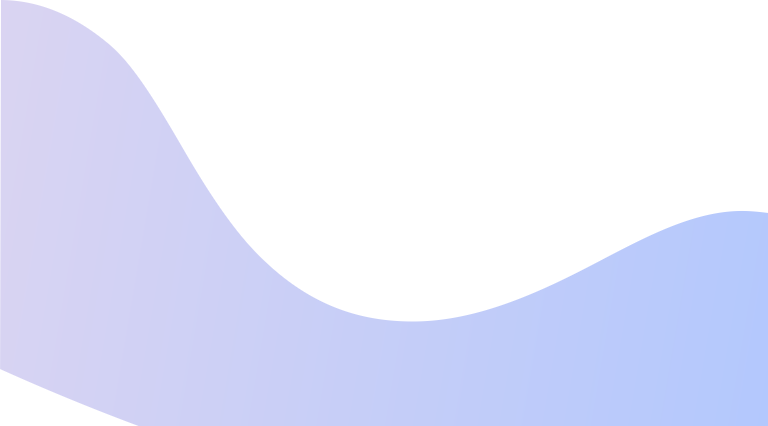
A WebGL 1 fragment shader for this background:

```glsl
precision highp float;
// A soft lavender-to-blue wave sweeping across a white background.

uniform vec2 u_resolution;

// Colours
const vec3 PAPER = vec3(1.0);
const vec3 LAVENDER = vec3(0.855, 0.832, 0.947);
const vec3 SKY_BLUE = vec3(0.702, 0.784, 0.992);

// Gradient: downward tilt and length, in canvas widths
const float GRADIENT_TILT = 0.17;
const float GRADIENT_LENGTH = 1.094;

// Crest knots: position, depth below the top, slope (canvas widths)
const vec3 CREST_START = vec3(0.0, 0.0, 0.0);
const vec3 SHOULDER = vec3(0.1432, 0.0586, 0.85);
const vec3 STEEP_FALL = vec3(0.2409, 0.1979, 1.72);
const vec3 EASING_FALL = vec3(0.3333, 0.3288, 1.03);
const vec3 TROUGH = vec3(0.5378, 0.4186, 0.0);
const vec3 RISE = vec3(0.7682, 0.3464, -0.52);
const vec3 SECOND_CREST = vec3(0.9661, 0.2747, 0.0);
const vec3 CREST_END = vec3(1.0, 0.2773, 0.13);

// Lower edge: depth at the left, slope, curvature
const vec3 LOWER_EDGE = vec3(0.4805, 0.45, -0.215);

// Left edge: inset at the top and its decrease with depth
const vec2 LEFT_EDGE = vec2(0.0013, 0.0025);

// Cubic Hermite curve between two knots
float hermite(float x, vec3 a, vec3 b) {
  float width = b.x - a.x;
  float t = (x - a.x) / width;
  float s = 1.0 - t;
  return a.y * s * s * (1.0 + 2.0 * t) + b.y * t * t * (3.0 - 2.0 * t)
       + width * t * s * (a.z * s - b.z * t);
}

// Depth of the wave's upper edge
float crestDepth(float x) {
  if (x < SHOULDER.x) return hermite(x, CREST_START, SHOULDER);
  if (x < STEEP_FALL.x) return hermite(x, SHOULDER, STEEP_FALL);
  if (x < EASING_FALL.x) return hermite(x, STEEP_FALL, EASING_FALL);
  if (x < TROUGH.x) return hermite(x, EASING_FALL, TROUGH);
  if (x < RISE.x) return hermite(x, TROUGH, RISE);
  if (x < SECOND_CREST.x) return hermite(x, RISE, SECOND_CREST);
  return hermite(x, SECOND_CREST, CREST_END);
}

// Depth of the wave's lower edge
float lowerDepth(float x) {
  return LOWER_EDGE.x + x * (LOWER_EDGE.y + x * LOWER_EDGE.z);
}

// Antialiased coverage from a signed distance, positive inside
float coverage(float inside, float pixel) {
  return clamp(inside / pixel + 0.5, 0.0, 1.0);
}

void main() {
  // Canvas widths, measured from the top left
  float pixel = 1.0 / u_resolution.x;
  vec2 p = vec2(gl_FragCoord.x, u_resolution.y - gl_FragCoord.y) * pixel;

  // Wave silhouette, with vertical gaps corrected for slope
  float crest = crestDepth(p.x);
  float crestSlope = (crestDepth(p.x + pixel) - crest) / pixel;
  float lowerSlope = LOWER_EDGE.y + 2.0 * LOWER_EDGE.z * p.x;
  float belowCrest = (p.y - crest) / length(vec2(1.0, crestSlope));
  float aboveLower = (lowerDepth(p.x) - p.y) / length(vec2(1.0, lowerSlope));
  float insideLeft = p.x - max(LEFT_EDGE.x - LEFT_EDGE.y * p.y, 0.0);
  float wave = coverage(belowCrest, pixel) * coverage(aboveLower, pixel)
             * coverage(insideLeft, pixel);

  // Slanted colour gradient
  float blend = clamp((p.x + GRADIENT_TILT * p.y) / GRADIENT_LENGTH, 0.0, 1.0);
  vec3 fill = mix(LAVENDER, SKY_BLUE, blend);

  gl_FragColor = vec4(mix(PAPER, fill, wave), 1.0);
}
```
